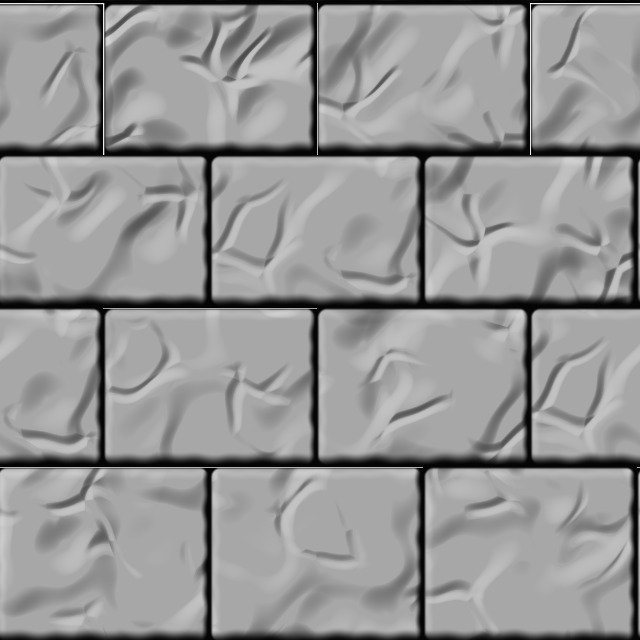
This texture map is drawn by a WebGL 1 fragment shader. Its source:

```glsl
precision highp float;
// Grey chiselled stone blocks in running bond: three across, four courses.
// Each block has its own height field (warped cells, dents and creases), lit
// from the upper left; bevels and joints come from distances to block edges.

uniform vec2 u_resolution;

const float COLUMNS = 3.0;
const vec4 COURSE_TOP = vec4(0.276, 0.5245, 0.763, 1.0); // from bottom up
const vec2 BOND_SHIFT = vec2(0.016, 0.005);
const float BASE_GREY = 0.655;
const float JOINT_GREY = 0.02;
const float HAIRLINE_GREY = 0.92;
const float HAIRLINE_WIDTH = 0.0017;
const float CORNER_RADIUS = 0.014;
const vec2 SHADOW_BEVEL = vec2(0.015, 0.026);  // right, bottom
const vec2 LIGHT_BEVEL = vec2(0.018, 0.022);   // left, top
const vec2 TO_LIGHT = vec2(-0.64, 0.77);
const float RELIEF_SCALE = 12.0;
const float CELL_SIZE = 1.25;
const float SLOPE_STEP = 0.045;

float hash(vec2 p) {
  return fract(sin(dot(p, vec2(127.1, 311.7))) * 43758.5);
}

vec2 hash2(vec2 p) {
  return vec2(hash(p), hash(p + 37.2));
}

// Height of the carved face, in relief units
float relief(vec2 p, float seed) {
  p += seed * vec2(17.3, 9.1);
  vec2 w = p + 0.22 * sin(2.3 * p.yx + seed) + 0.07 * sin(5.3 * p.yx + vec2(1.0, 2.6));
  // Cells: nearest two distances for creases, round dents at some centres
  vec2 c = w / CELL_SIZE;
  vec2 cell = floor(c);
  float near = 9.0;
  float second = 9.0;
  float dents = 0.0;
  for (int j = -1; j <= 1; j++) {
    for (int i = -1; i <= 1; i++) {
      vec2 id = cell + vec2(float(i), float(j));
      float d = length(id + 0.15 + 0.7 * hash2(id) - c);
      second = min(second, max(near, d));
      near = min(near, d);
      float depth = 0.24 * smoothstep(0.45, 1.0, hash(id + 5.7));
      dents += depth * (1.0 - smoothstep(0.06, 0.5, d));
    }
  }
  float patchy = sin(1.7 * w.x + 1.1 * w.y + seed) * sin(1.3 * w.y - 0.9 * w.x + 2.0);
  float crease = 1.0 - smoothstep(0.0, 0.25, second - near);
  crease *= 0.17 * smoothstep(-0.05, 0.65, patchy);
  // Broad plateaus with soft steps
  float swell = sin(1.8 * w.x + 0.7 * w.y) + sin(1.6 * w.y - 1.2 * w.x + seed * 2.0);
  float plateau = 0.2 * smoothstep(-0.45, 0.5, swell);
  float ripple = 0.012 * sin(3.1 * w.x + 1.9 * sin(1.7 * w.y));
  return plateau + ripple - dents - crease;
}

// Signed distance to a rounded block of the given half size
float roundedBlock(vec2 p, vec2 halfSize) {
  vec2 q = abs(p) - halfSize + CORNER_RADIUS;
  return length(max(q, 0.0)) + min(max(q.x, q.y), 0.0) - CORNER_RADIUS;
}

void main() {
  vec2 uv = gl_FragCoord.xy / u_resolution;
  float pixel = 1.0 / min(u_resolution.x, u_resolution.y);

  // Course and block
  float y = fract(uv.y + BOND_SHIFT.y);
  vec3 above = step(COURSE_TOP.xyz, vec3(y));
  float course = above.x + above.y + above.z;
  float bottom = max(max(above.x * COURSE_TOP.x, above.y * COURSE_TOP.y), above.z * COURSE_TOP.z);
  float top = course < 0.5 ? COURSE_TOP.x : course < 1.5 ? COURSE_TOP.y
            : course < 2.5 ? COURSE_TOP.z : COURSE_TOP.w;
  float u = uv.x * COLUMNS + BOND_SHIFT.x + 0.5 * mod(course, 2.0);
  vec2 id = vec2(mod(floor(u), COLUMNS), course);
  vec2 size = vec2(1.0 / COLUMNS, top - bottom);
  vec2 p = vec2(fract(u) / COLUMNS, y - bottom);
  float seed = 1.0 + 8.0 * hash(id + 2.3);

  // Relief lighting: gentle highlights, deeper shadows
  vec2 q = p * RELIEF_SCALE;
  float slope = relief(q, seed) - relief(q + SLOPE_STEP * TO_LIGHT, seed);
  slope *= mix(0.65, 1.3, hash(id + 8.1)) / SLOPE_STEP;
  slope = sign(slope) * max(abs(slope) - 0.06, 0.0);
  float grey = BASE_GREY + 0.11 * (1.0 - exp(-2.5 * max(slope, 0.0)))
             - 0.38 * (1.0 - exp(1.2 * min(slope, 0.0)));

  // Bevels, worn a little unevenly along their length
  vec2 wear = vec2(sin(61.0 * p.y + seed) + sin(143.0 * p.y), sin(47.0 * p.x + seed) + sin(119.0 * p.x));
  vec2 lowRight = vec2(size.x - p.x, p.y) + 0.0012 * wear;
  vec2 upLeft = vec2(p.x, size.y - p.y) + 0.001 * wear;
  vec2 lit = smoothstep(vec2(0.002), 0.45 * LIGHT_BEVEL, upLeft)
           * (1.0 - smoothstep(0.45 * LIGHT_BEVEL, LIGHT_BEVEL, upLeft));
  grey += 0.06 * max(lit.x, lit.y);
  float shadow = length(max(1.0 - lowRight / SHADOW_BEVEL, 0.0));
  grey *= 1.0 - 0.97 * smoothstep(0.1, 0.9, shadow);

  // Dark joint, then a pale hairline on the lit edges of some blocks
  float d = roundedBlock(p - 0.5 * size, 0.5 * size - 0.0022);
  grey = mix(grey, JOINT_GREY, smoothstep(-0.0015 - pixel, 0.0005 + pixel, d));
  vec2 edge = vec2(p.x, size.y - p.y);
  vec2 hair = 1.0 - smoothstep(HAIRLINE_WIDTH - 0.5 * pixel, HAIRLINE_WIDTH + 0.5 * pixel, edge);
  hair *= step(vec2(0.6, 0.5), hash2(id + 4.4));
  grey = mix(grey, HAIRLINE_GREY, max(hair.x, hair.y));

  gl_FragColor = vec4(vec3(clamp(grey, 0.0, 1.0)), 1.0);
}
```
